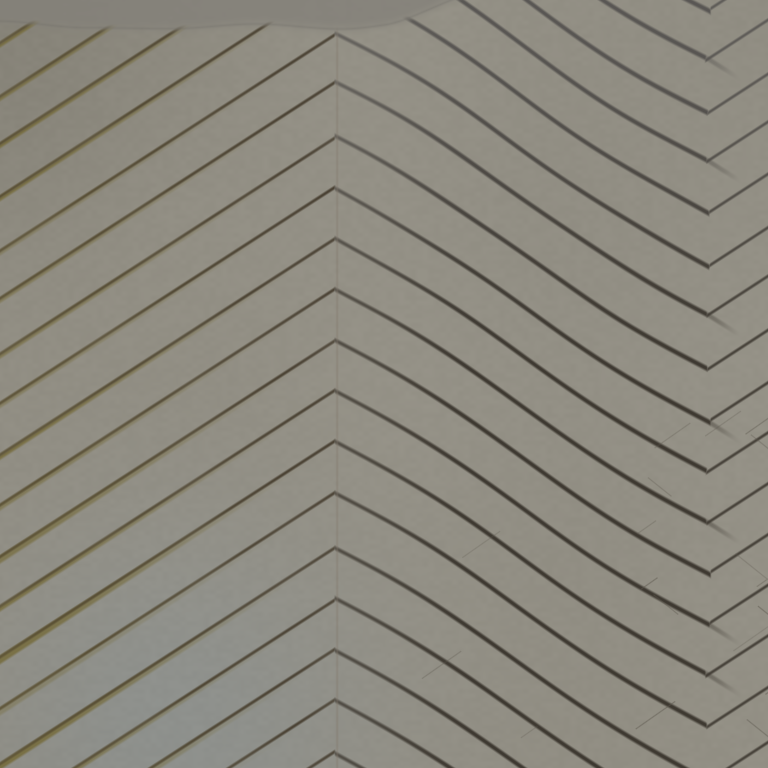
Write a WebGL 1 fragment shader that draws this pattern.

```glsl
precision highp float;
uniform vec2 u_resolution;

const float RIDGE_X = 0.436;
const float VALLEY_X = 0.922;
const float TOP_PEAK = 0.958;
const float PITCH = 0.0669;
const float LEFT_SLOPE = 0.645;
const float RIGHT_SLOPE = 0.625;
const float TAU = 6.2832;

float hash(vec2 p) {
  return fract(sin(dot(p, vec2(127.1, 311.7))) * 43758.55);
}

float noise(vec2 p) {
  vec2 cell = floor(p);
  vec2 f = fract(p);
  f = f * f * (3.0 - 2.0 * f);
  float low = mix(hash(cell), hash(cell + vec2(1.0, 0.0)), f.x);
  float high = mix(hash(cell + vec2(0.0, 1.0)), hash(cell + 1.0), f.x);
  return mix(low, high, f.y);
}

float stroke(float dist, float halfWidth, float soft) {
  return 1.0 - smoothstep(halfWidth - soft, halfWidth + soft, abs(dist));
}

float segmentDistance(vec2 p, vec2 a, vec2 b) {
  vec2 along = b - a;
  float t = clamp(dot(p - a, along) / dot(along, along), 0.0, 1.0);
  return length(p - a - along * t);
}

// Signed distance to the nearest sloping line, and that line's row number
vec2 rowLine(float y, float drop, float panel) {
  float v = (y + drop - TOP_PEAK) / PITCH;
  float row = floor(v + 0.5);
  float shift = (hash(vec2(row, 3.0)) - 0.5) * 0.09
              + (hash(vec2(row, panel + 11.0)) - 0.5) * 0.05;
  return vec2((v - row - shift) * PITCH * 0.845, row);
}

// Drop of the middle panel below its ridge, with a gentle S bend
float middleDrop(vec2 p) {
  float t = (p.x - RIDGE_X) / (VALLEY_X - RIDGE_X);
  float bend = 0.004 + 0.005 * noise(vec2(2.0, p.y * 7.0));
  bend += 0.004 * smoothstep(0.6, 1.0, p.y);
  return RIGHT_SLOPE * (p.x - RIDGE_X) - bend * sin(TAU * clamp(t, 0.0, 1.0));
}

vec3 plaster(vec2 p, float topEdge) {
  vec3 color = vec3(0.575, 0.562, 0.520);
  color += (noise(p * 4.0) - 0.5) * 0.018;
  color += (noise(p * vec2(130.0, 170.0)) - 0.5) * 0.014;
  float coolPatch = exp(-dot(p - vec2(0.22, 0.05), p - vec2(0.22, 0.05)) * 16.0);
  color += coolPatch * vec3(-0.015, 0.008, 0.035);
  color -= 0.045 * smoothstep(0.55, 1.0, p.y) * smoothstep(0.5, 0.0, p.x);
  float band = smoothstep(topEdge - 0.012, topEdge + 0.012, p.y);
  return mix(color, vec3(0.515, 0.503, 0.475), band * 0.8);
}

// Hairline scratches scattered over the lower right
float scratches(vec2 p, float soft) {
  float ink = 0.0;
  for (int i = 0; i < 18; i++) {
    float n = float(i);
    float x = 0.55 + 0.45 * sqrt(hash(vec2(n, 41.0)));
    vec2 a = vec2(x, 0.02 + 0.42 * hash(vec2(n, 57.0)));
    float span = 0.02 + 0.035 * hash(vec2(n, 73.0));
    float rise = hash(vec2(n, 89.0)) > 0.35 ? 0.7 : -0.8;
    float d = segmentDistance(p, a, a + span * vec2(1.0, rise));
    ink = max(ink, stroke(d, 0.0007, soft) * (0.25 + 0.3 * hash(vec2(n, 97.0))));
  }
  return ink;
}

void main() {
  vec2 p = gl_FragCoord.xy / u_resolution;
  float soft = max(0.0017, 0.8 / min(u_resolution.x, u_resolution.y));
  float topEdge = 0.962 + 0.012 * noise(vec2(p.x * 9.0, 5.0))
                + 0.06 * smoothstep(0.5, 0.68, p.x);
  vec3 color = plaster(p, topEdge);
  float visible = 1.0 - smoothstep(topEdge - 0.008, topEdge + 0.006, p.y);

  // Panel masks meet at the ridge and the valley
  float pastRidge = smoothstep(RIDGE_X - soft, RIDGE_X + soft, p.x);
  float valleyEdge = VALLEY_X + 0.008 * (noise(vec2(9.0, p.y * 24.0)) - 0.5);
  float pastValley = smoothstep(valleyEdge - soft, valleyEdge + soft, p.x);

  // Left panel: thin brown lines with an ochre lower edge
  vec2 left = rowLine(p.y, LEFT_SLOPE * (RIDGE_X - p.x), 0.0);
  float age = smoothstep(RIDGE_X, 0.0, p.x);
  float glowWidth = 0.002 + 0.004 * hash(vec2(left.y, 29.0)) * smoothstep(0.7, 0.0, p.y);
  float glow = stroke(left.x + 0.003, glowWidth, soft * 1.3);
  glow *= age * (0.35 + 0.55 * hash(vec2(left.y, 31.0)));
  color = mix(color, vec3(0.46, 0.42, 0.23), glow * visible * (1.0 - pastRidge));
  vec3 brown = mix(vec3(0.27, 0.235, 0.18), vec3(0.35, 0.31, 0.20), age);
  float leftInk = stroke(left.x, 0.0019, soft) * (0.75 + 0.2 * noise(p * 16.0));
  color = mix(color, brown, leftInk * visible * (1.0 - pastRidge));

  // Middle panel: heavier charcoal lines, softer near the ridge and the top
  vec2 middle = rowLine(p.y, middleDrop(p), 1.0);
  float weight = smoothstep(RIDGE_X, 0.62, p.x);
  vec3 charcoal = mix(vec3(0.23, 0.21, 0.18), vec3(0.34, 0.33, 0.32), smoothstep(0.5, 1.0, p.y));
  float middleInk = stroke(middle.x, 0.0022 + 0.0006 * weight, soft * 1.25);
  middleInk *= 0.74 + 0.22 * weight;
  float tail = (1.0 - smoothstep(0.925, 0.968, p.x)) * step(0.45, hash(vec2(middle.y, 19.0)));
  float reach = mix(1.0, tail * 0.4, pastValley);
  color = mix(color, charcoal, middleInk * reach * pastRidge * visible);

  // Right panel: lines climbing out of the valley
  float valleyDrop = RIGHT_SLOPE * (VALLEY_X - RIDGE_X);
  vec2 right = rowLine(p.y, valleyDrop - 0.65 * (p.x - VALLEY_X), 1.0);
  float rightInk = stroke(right.x, 0.0018, soft) * 0.85;
  color = mix(color, charcoal, rightInk * pastValley * visible);

  // Corner crease, upper border and scratches
  float crease = stroke(p.x - RIDGE_X - 0.003, 0.0012, soft) * visible;
  color = mix(color, vec3(0.51, 0.47, 0.42), crease * 0.45);
  float border = stroke(p.y - topEdge, 0.001, soft * 1.5);
  color = mix(color, vec3(0.44, 0.43, 0.41), border * 0.4);
  color = mix(color, vec3(0.36, 0.34, 0.30), scratches(p, soft * 0.7));
  gl_FragColor = vec4(color, 1.0);
}
```
